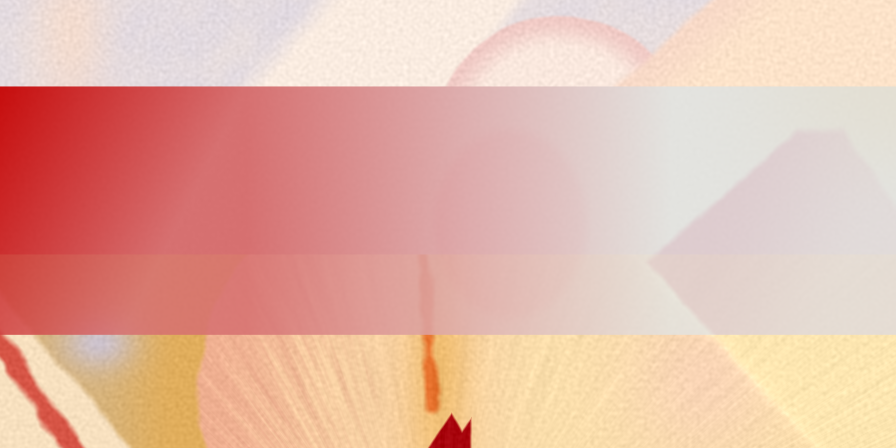
A WebGL 1 fragment shader for this background:

```glsl
precision highp float;
// Soft painted petals crossed by a wide translucent band.
// Petals are layered from slanted edges, ellipses and strokes; the band is a
// red to grey ramp, and stretched gradient noise gives brush marks and grain.

uniform vec2 u_resolution;

#define BAND_TOP 0.807
#define BAND_BOTTOM 0.2526
#define BAND_SEAM 0.432
#define BAND_TILT 0.5
#define SHOW_THROUGH 0.14
#define BRUSH 0.07
#define GRAIN 0.06
#define GRAIN_SCALE 110.0

vec2 gradient(vec2 cell) {
  vec2 h = vec2(dot(cell, vec2(127.1, 311.7)), dot(cell, vec2(269.5, 183.3)));
  return fract(sin(h) * 43758.5) * 2.0 - 1.0;
}

float noise(vec2 p) {
  vec2 i = floor(p), f = fract(p);
  vec2 u = f * f * (3.0 - 2.0 * f);
  vec2 e = vec2(1.0, 0.0);
  float low = mix(dot(gradient(i), f), dot(gradient(i + e), f - e), u.x);
  float high = mix(dot(gradient(i + e.yx), f - e.yx),
                   dot(gradient(i + 1.0), f - 1.0), u.x);
  return mix(low, high, u.y);
}

float fbm(vec2 p) {
  float sum = 0.0, amp = 0.6;
  for (int i = 0; i < 3; i++) {
    sum += amp * noise(p);
    p = p * 2.1 + 7.3;
    amp *= 0.5;
  }
  return sum;
}

// Coverage of the positive side of a signed value
float side(float d, float soft) { return smoothstep(-soft, soft, d); }

float glow(vec2 p, vec2 center, vec2 radius) {
  vec2 q = (p - center) / radius;
  return exp(-dot(q, q));
}

float segment(vec2 p, vec2 a, vec2 b) {
  vec2 pa = p - a, ba = b - a;
  return length(pa - ba * clamp(dot(pa, ba) / dot(ba, ba), 0.0, 1.0));
}

// Pale petals above the band
vec3 upperPetals(vec2 p) {
  float wobble = 0.03 * fbm(p * 9.0);
  vec3 c = mix(vec3(0.88, 0.85, 0.88), vec3(0.91, 0.87, 0.87), side(fbm(p * 7.0), 0.3));
  c = mix(c, vec3(0.96, 0.86, 0.80), 0.85 * glow(p, vec2(0.16, 0.93), vec2(0.08, 0.25)));
  float cream = side(p.x - 0.56 - 0.93 * (p.y - 0.818) + wobble, 0.05)
              * side(1.02 + 0.75 * (p.y - 0.807) - p.x, 0.03);
  c = mix(c, vec3(0.98, 0.925, 0.88), cream);
  float arch = 1.0 - length((p - vec2(1.25, 0.72)) / vec2(0.27, 0.245)) + wobble;
  vec3 archFill = mix(vec3(0.94, 0.79, 0.77), vec3(0.98, 0.91, 0.87),
                      smoothstep(0.02, 0.32, arch));
  c = mix(c, archFill, side(arch, 0.02));
  float peach = p.x - 1.38 - 1.09 * (p.y - 0.807) + wobble;
  vec3 peachFill = mix(vec3(0.97, 0.85, 0.78), vec3(0.99, 0.89, 0.79),
                       smoothstep(0.0, 0.2, peach));
  return mix(c, peachFill, side(peach, 0.018));
}

// Warm petals, leaf and dark tip below the band
vec3 lowerPetals(vec2 p) {
  float wobble = 0.025 * fbm(p * 12.0);
  float streak = fbm(vec2((p.x - 0.97) / (0.45 + p.y) * 35.0, p.y * 4.0));
  vec3 c = mix(vec3(0.84, 0.70, 0.48), vec3(0.88, 0.68, 0.36), side(p.x - 0.3, 0.1));
  c = mix(c, vec3(0.80, 0.76, 0.80), glow(p, vec2(0.22, 0.235), vec2(0.08, 0.06)));
  c = mix(c, vec3(0.97, 0.88, 0.75), side(0.08 + 0.85 * (0.25 - p.y) - p.x + wobble, 0.012));
  float vein = segment(p, vec2(-0.02, 0.26), vec2(0.18, -0.02));
  c = mix(c, vec3(0.84, 0.33, 0.27), 1.0 - smoothstep(0.012, 0.028, vein + wobble));

  float petalEdge = p.x - 0.44 - 1.2 * (p.y - 0.13) * (p.y - 0.13) + wobble;
  vec3 petal = mix(vec3(0.94, 0.69, 0.57), vec3(0.97, 0.82, 0.64),
                   smoothstep(0.0, 0.4, petalEdge + 0.3 * streak));
  petal = mix(petal, vec3(0.98, 0.87, 0.67), side(p.x - 1.1, 0.15));
  petal = mix(petal, vec3(0.94, 0.73, 0.40), 0.8 * glow(p, vec2(0.98, 0.2), vec2(0.07, 0.4)));
  float stripe = segment(p, vec2(0.945, 0.45), vec2(0.965, 0.09));
  petal = mix(petal, vec3(0.89, 0.43, 0.16), 1.0 - smoothstep(0.004, 0.022, stripe + wobble));
  petal = mix(petal, vec3(0.97, 0.82, 0.71), 0.85 * glow(p, vec2(1.57, 0.16), vec2(0.17, 0.19)));
  float fold = p.x - 1.58 - 0.95 * (0.26 - p.y) + wobble;
  petal = mix(petal, vec3(0.99, 0.90, 0.69), side(fold, 0.02));
  petal += 0.05 * exp(-abs(fold) * 60.0);
  c = mix(c, petal + BRUSH * streak, side(petalEdge, 0.008));

  float tall = min(p.x - 1.008 + 0.68 * (0.076 - p.y), 1.008 + 0.55 * (0.076 - p.y) - p.x);
  float small = min(p.x - 1.046 + 0.7 * (0.055 - p.y), 1.05 - p.x);
  vec3 tipColor = vec3(0.66, 0.02, 0.05) + 0.12 * streak;
  return mix(c, tipColor, side(max(tall, small) + 0.2 * wobble, 0.004));
}

// Tinted band with faint petal shadows
vec3 band(vec2 p, float pixel) {
  float redFade = (p.x + BAND_TILT * (BAND_TOP - p.y)) / 0.55;
  vec3 c = mix(vec3(0.78, 0.05, 0.05), vec3(0.84, 0.44, 0.44), clamp(redFade, 0.0, 1.0));
  c = mix(c, vec3(0.87, 0.69, 0.69), clamp((p.x - 0.55) / 0.5, 0.0, 1.0));
  c = mix(c, vec3(0.89, 0.89, 0.875), clamp((p.x - 1.05) / 0.45, 0.0, 1.0));
  c = mix(c, vec3(0.89, 0.875, 0.83), smoothstep(1.5, 2.0, p.x) * smoothstep(0.5, 0.8, p.y));
  float arch = 1.0 - length((p - vec2(1.14, 0.5)) / vec2(0.17, 0.21));
  c -= vec3(0.0, 0.018, 0.015) * side(arch, 0.1);
  vec2 q = p - vec2(1.445, 0.414);
  float shadow = min(min(0.88 * q.x - q.y, q.y + 1.11 * q.x),
                     min(0.71 - p.y, 2.38 - p.x - 0.7 * p.y)) + 0.02 * fbm(p * 14.0);
  float fade = 1.0 - 0.65 * smoothstep(1.6, 2.0, p.x + 0.3 * (0.6 - p.y));
  c = mix(c, vec3(0.87, 0.80, 0.81), side(shadow, 0.012) * fade);
  return mix(c, lowerPetals(p), SHOW_THROUGH * side(BAND_SEAM - p.y, pixel));
}

void main() {
  vec2 p = gl_FragCoord.xy / u_resolution.y;
  float pixel = 0.7 / u_resolution.y;
  float grain = GRAIN * noise(p * GRAIN_SCALE);
  vec3 color = mix(lowerPetals(p), upperPetals(p), step(0.5, p.y)) + grain;
  float inBand = side(BAND_TOP - p.y, pixel) * side(p.y - BAND_BOTTOM, pixel);
  color = mix(color, band(p, pixel) + 0.15 * grain, inBand);
  gl_FragColor = vec4(clamp(color, 0.0, 1.0), 1.0);
}
```
